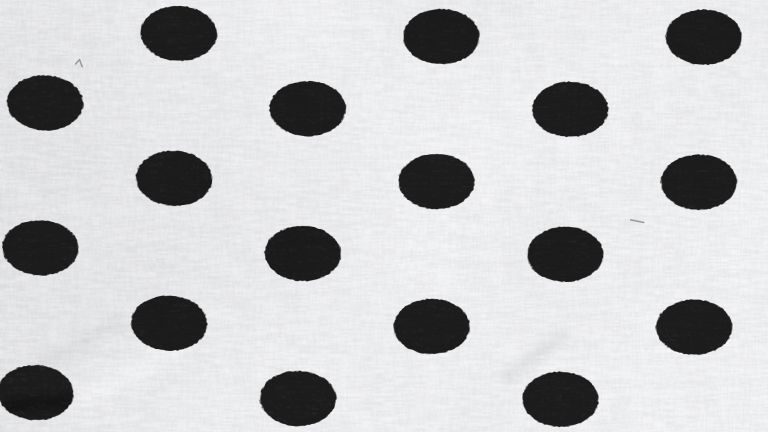
This pattern is drawn by a Shadertoy shader. Its source:

```glsl
// Staggered black oval dots printed on white woven cloth.
// A slightly skewed lattice places the ovals; value noise adds threads,
// cloudy shading and ink flecks, and soft strokes add creases and lint.
#define ORIGIN vec2(1.0104, 0.5799)
#define STEP_X vec2(0.6076, -0.0016)
#define STEP_Y vec2(0.0111, 0.3356)
#define DOT_RADII vec2(0.0880, 0.0637)
#define CLOTH vec3(0.926, 0.928, 0.936)
#define INK vec3(0.106, 0.106, 0.110)
#define LINT vec3(0.45)
#define SKEW_EDGE 0.69
#define SKEW_SLOPE 0.020
#define THREADS 250.0
#define THREAD_DEPTH 0.075
#define EDGE_FRAY 0.0025

float hash(vec2 p) {
    return fract(sin(dot(p, vec2(127.1, 311.7))) * 43758.545);
}

float noise(vec2 p) {
    vec2 i = floor(p), f = fract(p);
    f = f * f * (3.0 - 2.0 * f);
    float low = mix(hash(i), hash(i + vec2(1.0, 0.0)), f.x);
    float high = mix(hash(i + vec2(0.0, 1.0)), hash(i + 1.0), f.x);
    return mix(low, high, f.y);
}

float segment(vec2 p, vec2 a, vec2 b) {
    vec2 ab = b - a;
    return length(p - a - ab * clamp(dot(p - a, ab) / dot(ab, ab), 0.0, 1.0));
}

// Soft fold: bell-shaped falloff around a stroke
float crease(vec2 p, vec2 a, vec2 b, float width) {
    float d = segment(p, a, b) / width;
    return exp(-d * d);
}

// Approximate distance to the oval centred on the origin
float oval(vec2 p) {
    return (length(p / DOT_RADII) - 1.0) * DOT_RADII.y;
}

// Nearest oval among the lattice points and the cell centres
float dots(vec2 p) {
    p.y -= SKEW_SLOPE * max(SKEW_EDGE - p.x, 0.0);
    mat2 lattice = mat2(STEP_X, STEP_Y);
    vec2 cell = inverse(lattice) * (p - ORIGIN);
    vec2 corner = cell - floor(cell + 0.5);
    vec2 centre = fract(cell) - 0.5;
    return min(oval(lattice * corner), oval(lattice * centre));
}

void mainImage(out vec4 fragColor, in vec2 fragCoord) {
    vec2 p = fragCoord / iResolution.y;
    float px = 1.0 / iResolution.y;

    // Woven threads, longer and stronger across than down
    float weft = noise(p * vec2(0.16, 1.0) * THREADS);
    float warp = noise(p.yx * vec2(0.25, 1.0) * THREADS + 40.0);
    float grain = hash(floor(p * THREADS));
    float weave = 0.5 * weft + 0.3 * warp + 0.2 * grain - 0.5;

    // Cloudy shading, greyer toward the left
    float cloud = noise(p * 3.0 + 7.0) * 0.65 + noise(p * 8.0) * 0.35 - 0.5;
    float shade = 0.030 * cloud - 0.032 * smoothstep(0.75, 0.0, p.x);

    // Creases in the lower part
    shade -= 0.030 * crease(p, vec2(0.00, 0.10), vec2(0.27, 0.25), 0.025);
    shade += 0.025 * crease(p, vec2(0.20, 0.08), vec2(0.40, 0.19), 0.030);
    shade -= 0.045 * crease(p, vec2(1.18, 0.13), vec2(1.30, 0.22), 0.020);
    vec3 col = CLOTH + shade + THREAD_DEPTH * weave;

    // Lint: a small hooked fleck and a short hair
    float hook = min(segment(p, vec2(0.175, 0.852), vec2(0.184, 0.862)),
                     segment(p, vec2(0.184, 0.862), vec2(0.190, 0.846)));
    float hair = segment(p, vec2(1.460, 0.491), vec2(1.490, 0.485));
    float lint = smoothstep(0.0012 + px, 0.0, min(hook, hair));
    col = mix(col, LINT, 0.7 * lint);

    // Printed ovals with pale flecks and a slightly frayed edge
    float fleck = noise(p * THREADS * 0.9 + 90.0) * weft;
    vec3 ink = INK + 0.055 * fleck * fleck + 0.012 * cloud;
    ink -= 0.03 * crease(p, vec2(0.03, 0.06), vec2(0.15, 0.07), 0.02);
    float d = dots(p) + EDGE_FRAY * (noise(p * 180.0) - 0.5);
    col = mix(ink, col, smoothstep(-0.8 * px, 0.8 * px, d));

    fragColor = vec4(clamp(col, 0.0, 1.0), 1.0);
}
```
